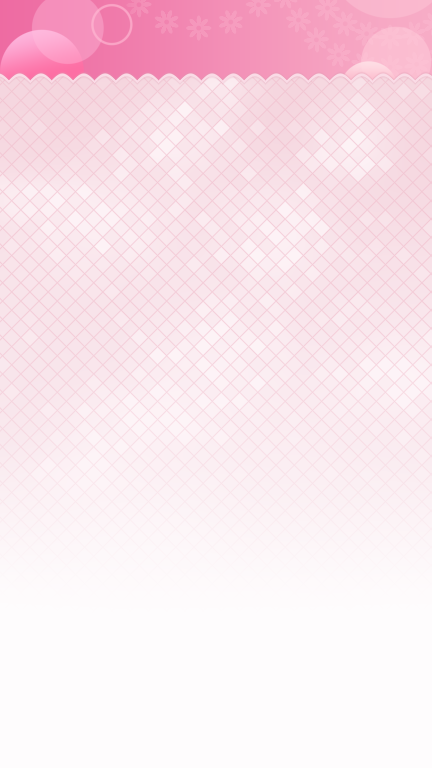
A WebGL 1 fragment shader for this background:

```glsl
precision highp float;
// A pale rose page of diamond tiles that fades to white, under a pink banner
// with a scalloped rim. Tiles are a rotated grid lit by soft glows and hashes;
// the banner holds translucent discs and lace flowers repeated around arcs.
// Units: canvas width = 1, with y measured downwards from the top edge.

uniform vec2 u_resolution;

const vec3 BANNER_LEFT = vec3(0.93, 0.41, 0.63);
const vec3 BANNER_RIGHT = vec3(0.97, 0.68, 0.78);
const vec3 ORB_TOP = vec3(1.0, 0.74, 0.89);
const vec3 ORB_LOW = vec3(1.0, 0.43, 0.64);
const vec3 PAGE_TOP = vec3(0.96, 0.835, 0.87);
const vec3 PAGE_MID = vec3(0.973, 0.895, 0.92);
const vec3 PAGE_LOW = vec3(0.997, 0.99, 0.993);
const vec3 TILE_LIGHT = vec3(0.995, 0.96, 0.972);
const vec3 LINE_PINK = vec3(0.94, 0.73, 0.79);
const vec3 RIM_LIGHT = vec3(0.98, 0.86, 0.90);
const vec3 RIM_SHADE = vec3(0.87, 0.60, 0.69);
const float TILE = 0.0422;         // diagonal of one tile
const vec2 TILE_ORIGIN = vec2(0.428, 0.296);
const float LINE_HALF = 0.0011;
const float SCALLOP = 0.0495;      // width of one scallop
const float SCALLOP_X = 0.0949;    // centre of one crest
const float RIM_Y = 0.186;
const float RIM_HEIGHT = 0.016;

float hash(vec2 p) {
  return fract(sin(dot(p, vec2(127.1, 311.7))) * 43758.5);
}

float noise(vec2 p) {
  vec2 i = floor(p), f = fract(p);
  f = f * f * (3.0 - 2.0 * f);
  return mix(mix(hash(i), hash(i + vec2(1, 0)), f.x),
             mix(hash(i + vec2(0, 1)), hash(i + vec2(1, 1)), f.x), f.y);
}

float glow(vec2 p, vec2 centre, vec2 size) {
  vec2 d = (p - centre) / size;
  return exp(-dot(d, d));
}

float disc(vec2 p, vec2 centre, float radius, float soft) {
  return 1.0 - smoothstep(-soft, soft, length(p - centre) - radius);
}

// Broad areas of light on the page
float pageLight(vec2 p) {
  float g = glow(p, vec2(0.41, 0.31), vec2(0.13, 0.09));
  g += glow(p, vec2(0.82, 0.32), vec2(0.09, 0.09));
  g += glow(p, vec2(0.06, 0.46), vec2(0.12, 0.05));
  g += glow(p, vec2(0.24, 0.53), vec2(0.18, 0.12));
  g += glow(p, vec2(0.64, 0.53), vec2(0.14, 0.14));
  g += glow(p, vec2(0.50, 0.83), vec2(0.19, 0.13));
  g += glow(p, vec2(0.93, 0.88), vec2(0.18, 0.12));
  g += glow(p, vec2(0.34, 0.98), vec2(0.17, 0.08));
  g += glow(p, vec2(0.20, 1.10), vec2(0.11, 0.07));
  g += 0.7 * glow(p, vec2(0.52, 0.20), vec2(0.08, 0.05));
  return min(g, 1.0);
}

// Eight-petalled flowers repeated around an arc
float flowers(vec2 p, vec2 centre, float radius, float spacing, float soft) {
  vec2 d = p - centre;
  float turn = spacing / radius;
  float angle = mod(atan(d.x, d.y) + 0.5 * turn, turn) - 0.5 * turn;
  vec2 f = vec2(sin(angle), cos(angle)) * length(d) - vec2(0.0, radius);
  float r = length(f);
  float petal = 0.010 + 0.019 * abs(cos(4.0 * atan(f.y, f.x + 0.00001)));
  float shape = 1.0 - smoothstep(-soft, soft, r - petal);
  return shape * smoothstep(0.004, 0.007, r);
}

vec3 banner(vec2 p, float soft) {
  vec3 c = mix(BANNER_LEFT, BANNER_RIGHT, smoothstep(-0.15, 1.1, p.x));
  // Lace
  vec2 laceHub = vec2(0.903, -0.104);
  float lace = flowers(p, vec2(0.46, -0.139), 0.204, 0.076, soft)
    + flowers(p, laceHub, 0.26, 0.062, soft)
    + flowers(p, laceHub, 0.19, 0.055, soft);
  c = mix(c, vec3(1.0, 0.79, 0.86), 0.22 * min(lace, 1.0) * smoothstep(0.24, 0.34, p.x));
  c = mix(c, vec3(1.0, 0.82, 0.87), 0.35 * disc(p, laceHub, 0.146, soft));
  // Orbs, translucent discs and a ring
  vec3 orb = mix(ORB_TOP, ORB_LOW, smoothstep(0.06, 0.19, p.y + 0.25 * (p.x - 0.08)));
  c = mix(c, orb, 0.9 * disc(p, vec2(0.097, 0.166), 0.097, soft));
  c = mix(c, vec3(1.0, 0.75, 0.87), 0.38 * disc(p, vec2(0.157, 0.065), 0.083, soft));
  float ring = abs(length(p - vec2(0.259, 0.057)) - 0.045);
  c = mix(c, vec3(1.0, 0.73, 0.83), 0.65 * (1.0 - smoothstep(0.001, 0.001 + 2.0 * soft, ring)));
  c = mix(c, vec3(1.0, 0.81, 0.86), 0.5 * disc(p, vec2(0.917, 0.143), 0.081, soft));
  vec3 paleOrb = mix(vec3(1.0, 0.89, 0.91), vec3(0.99, 0.72, 0.79), smoothstep(0.14, 0.20, p.y));
  return mix(c, paleOrb, 0.85 * disc(p, vec2(0.854, 0.21), 0.068, soft));
}

vec3 page(vec2 p, float soft) {
  vec3 c = mix(PAGE_TOP, PAGE_MID, smoothstep(0.2, 0.85, p.y));
  c = mix(c, PAGE_LOW, smoothstep(0.8, 1.5, p.y));
  c -= vec3(0.008, 0.02, 0.016) * (noise(p * vec2(3.0, 5.0)) - 0.5) * (1.0 - smoothstep(1.1, 1.6, p.y));
  // Tiles in a grid turned by 45 degrees
  vec2 d = p - TILE_ORIGIN;
  vec2 grid = vec2(d.x + d.y, d.x - d.y) / TILE;
  vec2 id = floor(grid + 0.5);
  vec2 centre = TILE_ORIGIN + 0.5 * TILE * vec2(id.x + id.y, id.x - id.y);
  float fade = 1.0 - smoothstep(0.65, 1.45, p.y);
  float sparkle = hash(id);
  float light = 0.35 * pageLight(p) + pageLight(centre) * (0.15 + 0.5 * sparkle);
  light += 0.25 * smoothstep(0.8, 1.0, sparkle) * (1.0 - smoothstep(1.3, 1.5, p.y));
  c = mix(c, TILE_LIGHT, min(light, 0.9) * (1.0 - smoothstep(1.2, 1.5, p.y)));
  // Lines and small knots at their crossings
  vec2 toLine = (0.5 - abs(grid - id)) * TILE * 0.7071;
  float line = 1.0 - smoothstep(LINE_HALF - soft, LINE_HALF + soft, min(toLine.x, toLine.y));
  float knot = 1.0 - smoothstep(0.002 - soft, 0.002 + soft, length(toLine));
  return mix(c, LINE_PINK, 0.62 * fade * max(line, knot));
}

void main() {
  vec2 p = vec2(gl_FragCoord.x, u_resolution.y - gl_FragCoord.y) / u_resolution.x;
  float soft = 0.75 / u_resolution.x;
  // Scalloped rim: positive depth lies on the page
  float crest = 0.5 + 0.5 * cos(6.28319 * (p.x - SCALLOP_X) / SCALLOP);
  float depth = p.y - RIM_Y + RIM_HEIGHT * sqrt(crest);
  vec3 c = banner(p, soft);
  c = mix(c, RIM_SHADE, 0.35 * smoothstep(-0.006, 0.0, depth));
  vec3 paper = page(p, soft);
  paper = mix(paper, RIM_SHADE, 0.25 * (1.0 - smoothstep(0.007, 0.013, depth)));
  paper = mix(RIM_LIGHT, paper, smoothstep(0.005, 0.008, depth));
  gl_FragColor = vec4(mix(c, paper, smoothstep(-soft, soft, depth)), 1.0);
}
```
